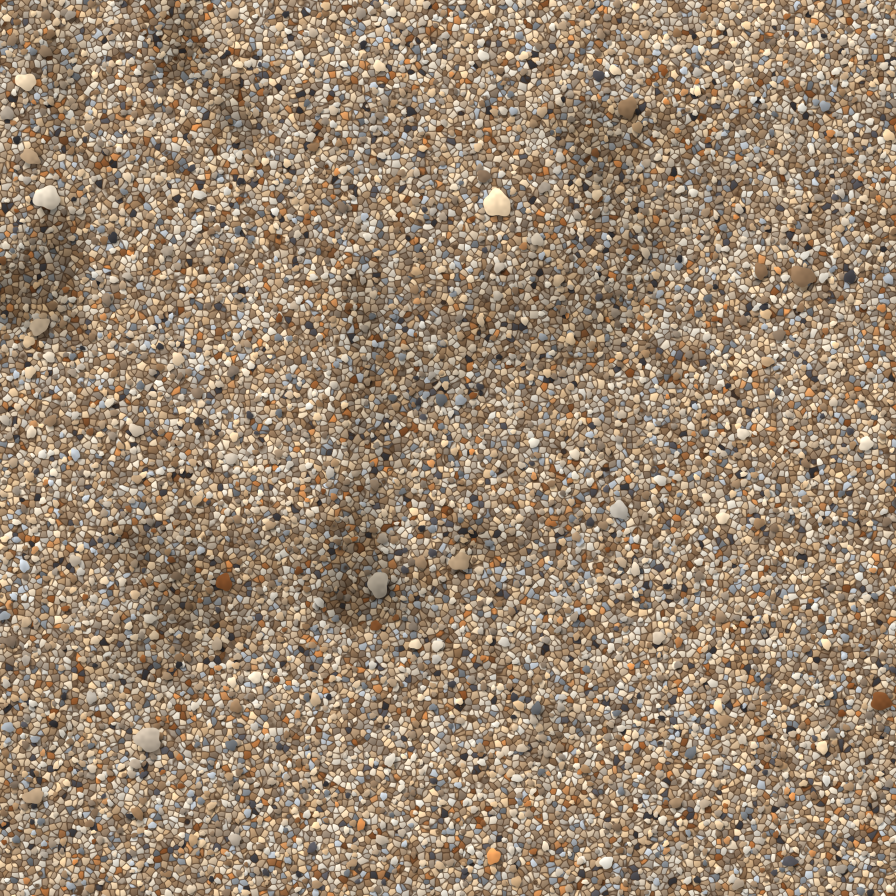
A WebGL 2 fragment shader for this texture:

```glsl
#version 300 es
precision highp float;
// Coarse dry sand: a weighted cellular bed of tiny grains with dark gaps,
// strewn with sparser layers of larger grains and pebbles that cast small
// shadows, all toned by soft damp patches.

#define GRAINS 150.0        // bed grains across the canvas
#define DARK vec3(0.29, 0.19, 0.11)
#define LIGHT vec3(0.85, 0.79, 0.69)
#define GAP_WIDTH 0.30      // softness of the gaps between grains
#define GAP_DEPTH 0.66      // how far the gaps sink into shadow
#define SLANT 0.20          // shading across a single grain
#define PATCH_DEPTH 0.30    // darkening inside damp patches
#define LIGHT_DIR vec2(-0.5, 0.866)

uniform vec2 u_resolution;
out vec4 fragColor;

// Three random values in 0..1 for an integer cell and a layer seed.
vec3 hash3(vec2 cell, int seed) {
    uvec3 v = uvec3(ivec3(ivec2(cell) + 512, seed));
    v = v * 1664525u + 1013904223u;
    v.x += v.y * v.z; v.y += v.z * v.x; v.z += v.x * v.y;
    v ^= v >> 16u;
    v.x += v.y * v.z; v.y += v.z * v.x; v.z += v.x * v.y;
    return vec3(v >> 8u) / 16777216.0;
}

float valueNoise(vec2 p, int seed) {
    vec2 i = floor(p), f = fract(p);
    f = f * f * (3.0 - 2.0 * f);
    float low = mix(hash3(i, seed).x, hash3(i + vec2(1, 0), seed).x, f.x);
    float high = mix(hash3(i + vec2(0, 1), seed).x, hash3(i + 1.0, seed).x, f.x);
    return mix(low, high, f.y);
}

// Mineral colour: x sets brightness, y runs warm to cool, z picks rare kinds.
vec3 mineral(vec3 h) {
    vec3 c = mix(DARK, LIGHT, mix(0.38, 1.16, h.x));
    c *= mix(vec3(1.06, 0.97, 0.86), vec3(0.96, 1.01, 1.10), h.y);
    float grey = dot(c, vec3(0.3, 0.6, 0.1));
    if (h.z < 0.05) c *= vec3(0.92, 0.70, 0.50);
    else if (h.z < 0.12) c = grey * vec3(0.88, 0.91, 0.94);
    else if (h.z < 0.15) c = grey * vec3(0.42, 0.41, 0.43);
    else if (h.z > 0.95) c = mix(c, vec3(0.90, 0.87, 0.81), 0.75);
    return c;
}

// Close-packed bed; uneven distance weights vary the grain sizes.
vec3 grainBed(vec2 uv) {
    vec2 p = uv * GRAINS;
    vec2 base = floor(p), nearestOffset = vec2(0), nearestCell = base;
    float nearest = 9.0, second = 9.0;
    for (int j = -1; j <= 1; j++)
    for (int i = -1; i <= 1; i++) {
        vec2 cell = base + vec2(i, j);
        vec3 h = hash3(cell, 1);
        vec2 offset = p - cell - h.xy;
        float d = length(offset) * mix(0.8, 1.3, h.z);
        if (d < nearest) {
            second = nearest;
            nearest = d;
            nearestOffset = offset;
            nearestCell = cell;
        } else second = min(second, d);
    }
    float body = smoothstep(0.0, GAP_WIDTH, second - nearest);
    vec3 c = mineral(hash3(nearestCell, 2));
    c *= 1.0 + SLANT * dot(nearestOffset, LIGHT_DIR);
    return mix(DARK * 0.85, c, 1.0 - GAP_DEPTH * (1.0 - body));
}

// Loose angular stones laid over the ground, each with a contact shadow.
vec3 strewStones(vec3 ground, vec2 uv, float scale, float density,
                 vec2 radii, int seed) {
    vec2 p = uv * scale, base = floor(p);
    float soft = 0.6 * scale / min(u_resolution.x, u_resolution.y);
    for (int j = -1; j <= 1; j++)
    for (int i = -1; i <= 1; i++) {
        vec2 cell = base + vec2(i, j);
        vec3 h = hash3(cell, seed);
        if (h.z > density) continue;
        vec3 shape = hash3(cell, seed + 1);
        float radius = mix(radii.x, radii.y, shape.x * shape.x);
        vec2 q = p - cell - 0.2 - 0.6 * h.xy;
        float turn = 6.2832 * shape.y;
        vec2 r = mat2(cos(turn), sin(turn), -sin(turn), cos(turn)) * q;
        r.y *= mix(1.05, 1.6, shape.z);
        float angle = atan(r.y, r.x);
        float outline = radius * (1.0 + 0.10 * cos(3.0 * angle + 9.0 * shape.x)
                                      + 0.06 * cos(5.0 * angle + turn));
        float edge = length(r) - outline;
        float shadow = 1.0 - smoothstep(0.6, 1.25, length(q + LIGHT_DIR * radius * 0.35) / radius);
        ground *= 1.0 - 0.42 * shadow;
        vec3 c = mineral(hash3(cell, seed + 2));
        c *= 1.0 + SLANT * dot(q, LIGHT_DIR) / radius;
        c *= 0.95 + 0.12 * valueNoise(uv * 220.0, seed);
        ground = mix(c, ground, smoothstep(-soft, soft, edge));
    }
    return ground;
}

vec3 sand(vec2 uv) {
    vec3 c = grainBed(uv);
    c = strewStones(c, uv, 92.0, 0.38, vec2(0.28, 0.48), 10);
    c = strewStones(c, uv, 44.0, 0.24, vec2(0.18, 0.34), 20);
    c = strewStones(c, uv, 15.0, 0.14, vec2(0.10, 0.24), 30);
    // Damp patches and gentle unevenness of the ground
    float damp = 0.65 * valueNoise(uv * vec2(4.5, 6.0), 40) + 0.35 * valueNoise(uv * 15.0, 41);
    float undulation = valueNoise(uv * 7.0 + 3.0, 42) - 0.5;
    c *= 1.0 - PATCH_DEPTH * smoothstep(0.62, 0.88, damp) * vec3(0.95, 1.0, 1.08);
    return c * (1.02 + 0.08 * undulation);
}

void main() {
    // Four samples per pixel smooth the finest grains.
    vec3 total = vec3(0);
    for (int s = 0; s < 4; s++) {
        vec2 shift = vec2(s & 1, s >> 1) * 0.5 - 0.25;
        total += sand((gl_FragCoord.xy + shift) / min(u_resolution.x, u_resolution.y));
    }
    fragColor = vec4(clamp(total * 0.25, 0.0, 1.0), 1.0);
}
```
